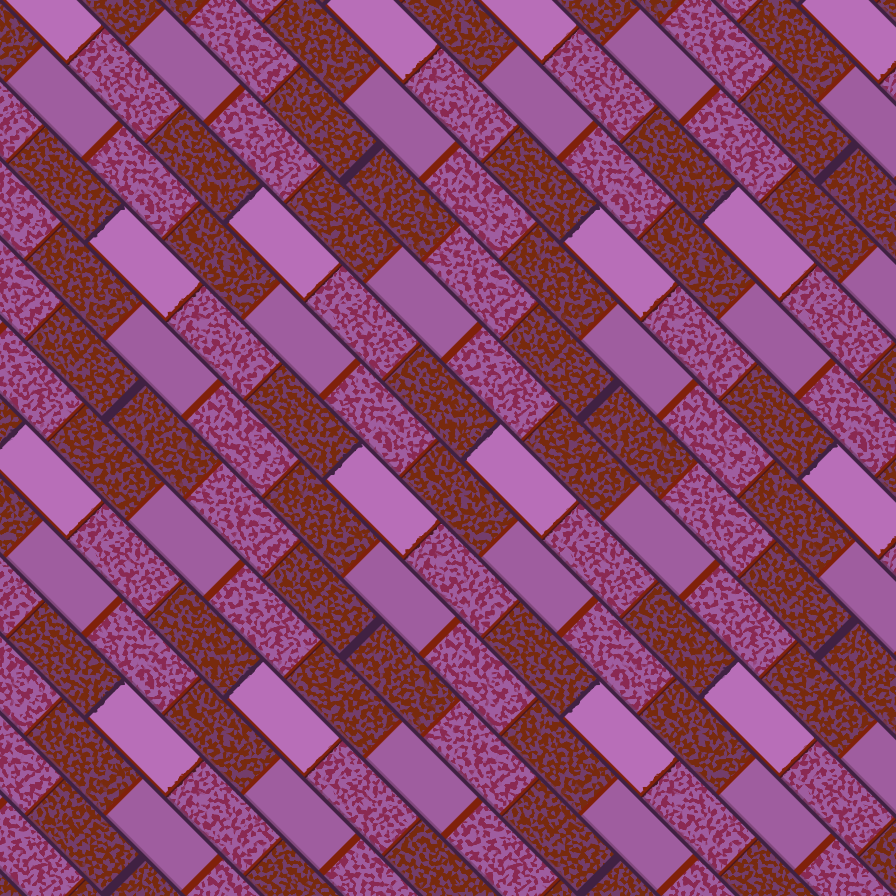
Reproduce this pattern procedurally as a WebGL 2 fragment shader.

```glsl
#version 300 es
precision highp float;

uniform vec2 u_resolution;
out vec4 outColor;

// Sizes as fractions of the canvas height
const float TILE = 0.375;
const vec2 BRICK = vec2(0.125, 0.0625);
const float GRAIN_CELLS = 56.0;
const float ROW_LINE = 0.0021;
const float BEVEL = 0.0048;
const float THIN_JOINT = 0.0024;
const float RUST_JOINT = 0.0042;
const float PLUM_JOINT = 0.0052;
const float RAGGED = 0.0035;
const float SHADE = 0.0016;

const vec3 ORCHID = vec3(0.72, 0.43, 0.72);
const vec3 MAUVE = vec3(0.625, 0.365, 0.625);
const vec3 BERRY = vec3(0.54, 0.16, 0.32);
const vec3 GRAPE = vec3(0.45, 0.24, 0.42);
const vec3 RUST = vec3(0.47, 0.165, 0.05);
const vec3 EMBER = vec3(0.50, 0.13, 0.04);
const vec3 PLUM = vec3(0.25, 0.13, 0.26);
const vec3 MAROON = vec3(0.28, 0.09, 0.12);

// Brick kinds, three per row, and where each row starts in brick lengths
const int LIGHT = 0, PLAIN = 1, PINK = 2, DARK = 3;
const int KINDS[18] = int[18](
    LIGHT, PINK, DARK,
    DARK, PLAIN, PINK,
    DARK, PINK, DARK,
    PINK, DARK, PLAIN,
    LIGHT, PINK, DARK,
    DARK, PLAIN, PINK);
const float ROW_START[6] = float[6](2.82, 0.08, 0.31, 0.80, 2.07, 2.54);

vec2 hash2(vec2 p) {
    vec3 q = fract(p.xyx * vec3(0.1031, 0.1030, 0.0973));
    q += dot(q, q.yzx + 33.33);
    return fract((q.xx + q.yz) * q.zy);
}

// Distance to the nearest feature point, wrapping once per tile
float cellular(vec2 p, float seed) {
    vec2 cell = floor(p), f = p - cell;
    float nearest = 8.0;
    for (int y = -1; y <= 1; y++) {
        for (int x = -1; x <= 1; x++) {
            vec2 offset = vec2(x, y);
            vec2 id = mod(cell + offset, GRAIN_CELLS) + seed;
            vec2 delta = offset + hash2(id) - f;
            nearest = min(nearest, dot(delta, delta));
        }
    }
    return sqrt(nearest);
}

int kindAt(int row, float index) {
    return KINDS[row * 3 + int(mod(index + 0.5, 3.0))];
}

float cover(float d, float soft) {
    return 1.0 - smoothstep(-soft, soft, d);
}

void main() {
    vec2 uv = gl_FragCoord.xy / u_resolution.y;
    float pixel = 0.75 / u_resolution.y;

    // Diagonal axes: x along the bricks, y across the rows
    vec2 p = vec2(uv.x + 1.0 - uv.y, uv.x + uv.y - 1.0) * 0.70710678;

    float across = p.y / BRICK.y;
    int row = int(mod(floor(across) + 0.5, 6.0));
    float along = p.x / BRICK.x - ROW_START[row];
    int kind = kindAt(row, floor(along));

    // Tangled speckle from two opposed cellular fields
    vec2 g = p * GRAIN_CELLS / TILE;
    float grain = cellular(g, 3.0) - cellular(g, 91.0);
    float grainSoft = pixel * GRAIN_CELLS / TILE * 0.8;

    // Brick faces
    vec3 color = kind == LIGHT ? ORCHID : MAUVE;
    if (kind == PINK) color = mix(MAUVE, BERRY, cover(grain + 0.05, grainSoft));
    if (kind == DARK) color = mix(GRAPE, RUST, cover(grain - 0.04, grainSoft));

    // Lower edge of each brick
    float lower = fract(across) * BRICK.y;
    vec3 bevelColor = kind == LIGHT ? EMBER : mix(color, GRAPE, 0.65);
    color = mix(color, bevelColor, cover(lower - BEVEL, pixel));

    // End joints, chosen by the bricks on either side
    float joint = floor(along + 0.5);
    int before = kindAt(row, joint - 1.0);
    int after = kindAt(row, joint);
    float signedEnd = (along - joint) * BRICK.x;
    bool plumJoint = before == DARK && (after == DARK || after == LIGHT);
    float halfWidth = THIN_JOINT;
    if (before == PLAIN) halfWidth = RUST_JOINT;
    if (before == DARK && after == DARK) halfWidth = PLUM_JOINT;
    if (before == LIGHT || after == LIGHT) halfWidth += RAGGED * max(grain, 0.0);
    vec3 jointColor = plumJoint ? PLUM : EMBER;
    if (before == PINK || before == LIGHT)
        jointColor = mix(EMBER, MAROON, cover(SHADE - signedEnd - SHADE * 0.5, pixel));
    color = mix(color, jointColor, cover(abs(signedEnd) - halfWidth, pixel));

    // Dark lines between rows
    float rowEdge = abs(across - floor(across + 0.5)) * BRICK.y;
    color = mix(color, PLUM, cover(rowEdge - ROW_LINE, pixel));

    outColor = vec4(color, 1.0);
}
```
